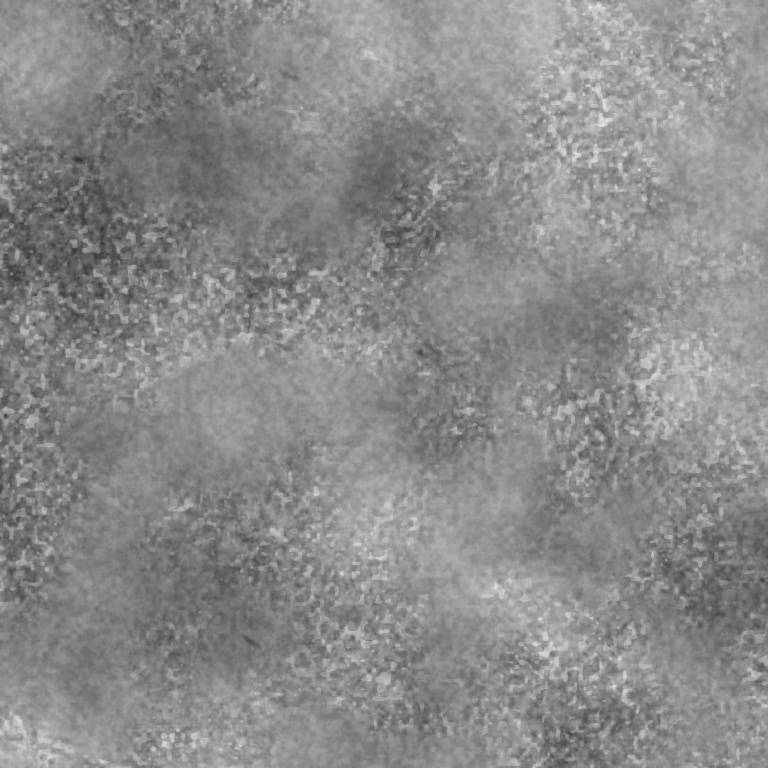
This texture is drawn by a three.js fragment shader. Its source:

```glsl
// Weathered grey concrete: soft warped clouds, fine grain and clustered
// pale flecks, with a few smooth chips, dark pits and faint scratches.
// Everything is layered value noise plus small distance-based marks.

#define BASE_GREY 0.528
#define CLOUD_SCALE 4.2
#define CLOUD_CONTRAST 0.44
#define GRAIN_SCALE 135.0
#define GRAIN_CONTRAST 0.36
#define FLECK_SCALE 155.0
#define FLECK_LIFT 0.15
#define CHIP_COUNT 16
#define CHIP_LIFT 0.075
#define PIT_COUNT 7
#define SCRATCH_COUNT 5
#define SCRATCH_DEPTH 0.025

varying vec2 vUv;

float hash(vec2 p) {
  vec3 q = fract(vec3(p.xyx) * 0.1031);
  q += dot(q, q.yzx + 33.33);
  return fract((q.x + q.y) * q.z);
}

vec2 hash2(vec2 p) {
  return vec2(hash(p), hash(p + 71.7));
}

float valueNoise(vec2 p) {
  vec2 cell = floor(p);
  vec2 f = fract(p);
  f = f * f * (3.0 - 2.0 * f);
  float low = mix(hash(cell), hash(cell + vec2(1.0, 0.0)), f.x);
  float high = mix(hash(cell + vec2(0.0, 1.0)), hash(cell + 1.0), f.x);
  return mix(low, high, f.y);
}

// Sum of rotated octaves, centred on zero
float fbm(vec2 p, int octaves) {
  mat2 turn = mat2(0.8, 0.6, -0.6, 0.8);
  float sum = 0.0;
  float amplitude = 0.5;
  for (int i = 0; i < 6; i++) {
    if (i >= octaves) break;
    sum += amplitude * (valueNoise(p) - 0.5);
    p = turn * p * 2.03 + 17.3;
    amplitude *= 0.6;
  }
  return sum;
}

// Smooth pale chips with ragged outlines
float chips(vec2 uv) {
  vec2 ragged = uv + 0.022 * vec2(fbm(uv * 45.0, 3), fbm(uv * 45.0 + 90.0, 3));
  float cover = 0.0;
  for (int i = 0; i < CHIP_COUNT; i++) {
    vec2 id = vec2(float(i), 3.0);
    float size = hash(id + 40.0);
    float radius = mix(0.005, 0.024, size * size);
    float strength = mix(1.0, 0.5, size);
    float d = length((ragged - hash2(id)) * vec2(1.0, 0.8));
    cover = max(cover, strength * (1.0 - smoothstep(0.6, 1.2, d / radius)));
  }
  return cover;
}

// Small dark slanted pits
float pits(vec2 uv) {
  float cover = 0.0;
  for (int i = 0; i < PIT_COUNT; i++) {
    vec2 id = vec2(float(i), 11.0);
    vec2 d = uv - hash2(id);
    d.y += d.x * mix(0.2, 0.9, hash(id + 5.0));
    float r = length(d / vec2(0.012, 0.005));
    cover += 1.0 - smoothstep(0.2, 1.4, r + 1.6 * fbm(uv * 90.0, 2));
  }
  return min(cover, 1.0);
}

// Faint broken lines, nearly upright
float scratches(vec2 uv) {
  float cover = 0.0;
  for (int i = 0; i < SCRATCH_COUNT; i++) {
    vec2 id = vec2(float(i), 23.0);
    vec2 d = uv - hash2(id);
    d.x += d.y * (hash(id + 8.0) - 0.5) * 0.25 + 0.01 * fbm(uv * 12.0, 2);
    float line = 1.0 - smoothstep(0.0005, 0.0025, abs(d.x));
    cover += line * (1.0 - smoothstep(0.03, 0.12, abs(d.y)));
  }
  return cover * valueNoise(uv * 40.0);
}

void main() {
  vec2 uv = vUv;

  // Broad stains, bent by a slow warp
  vec2 warp = vec2(fbm(uv * 5.0 + 31.0, 3), fbm(uv * 5.0 + 57.0, 3));
  float cloud = fbm((uv + 0.12 * warp) * CLOUD_SCALE + 8.0, 6);

  // Rough patches hold strong grain and flecks; the rest is smooth
  float rough = smoothstep(-0.16, 0.18, fbm(uv * 6.5 + 120.0, 5) - 0.25 * cloud);
  float chip = chips(uv);
  float grain = fbm(uv * GRAIN_SCALE, 2) * mix(0.5, 1.15, rough);
  float cluster = fbm(uv * 28.0 + 200.0, 3);
  float fleckNoise = valueNoise(uv * FLECK_SCALE + 4.0 * warp) + 0.5 * cluster;
  float fleck = smoothstep(0.6, 0.82, fleckNoise) * mix(0.12, 1.0, rough);

  float grey = BASE_GREY + CLOUD_CONTRAST * cloud;
  grey += (GRAIN_CONTRAST * grain + FLECK_LIFT * (fleck - 0.06)) * (1.0 - 0.75 * chip);
  grey += CHIP_LIFT * chip - 0.13 * pits(uv) - SCRATCH_DEPTH * scratches(uv);
  gl_FragColor = vec4(vec3(clamp(grey, 0.0, 1.0)), 1.0);
}
```
